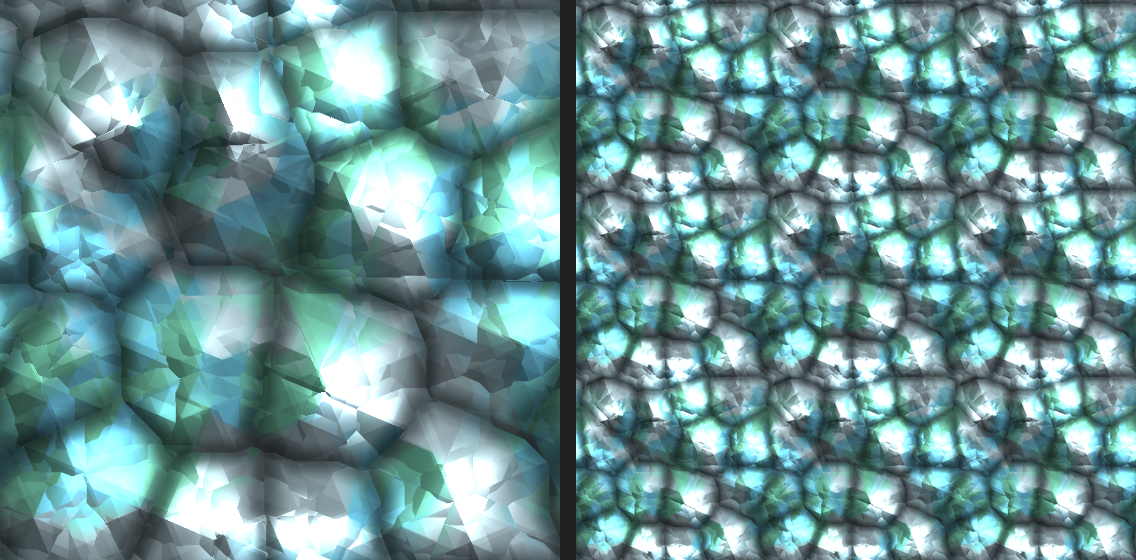
Left: one tile. Right: repeated 3 by 3.
Give the GLSL for this texture, as a WebGL 1 fragment shader.

```glsl
precision highp float;
// Tiling bed of translucent teal crystals with refracting facets and bright cores.
uniform vec2 u_resolution;

const vec3 GREEN = vec3(0.56, 0.97, 0.82);
const vec3 BLUE = vec3(0.51, 0.92, 1.06);
const vec3 MAUVE = vec3(0.82, 0.94, 0.98);
const float STONES = 4.0;
const float STONE_SEED = 3.0;

float hash(vec2 p, float seed) {
  return fract(sin(dot(p, vec2(127.1, 311.7)) + seed * 74.7) * 43758.5453);
}

// Value noise that wraps after a whole number of cells.
float wrapNoise(vec2 uv, float cells, float seed) {
  vec2 p = uv * cells;
  vec2 i = floor(p);
  vec2 f = fract(p);
  f = f * f * (3.0 - 2.0 * f);
  vec2 a = mod(i, cells);
  vec2 b = mod(i + 1.0, cells);
  float low = mix(hash(a, seed), hash(vec2(b.x, a.y), seed), f.x);
  float high = mix(hash(vec2(a.x, b.y), seed), hash(b, seed), f.x);
  return mix(low, high, f.y);
}

// Octagonal distance: straight and diagonal facets.
float octagon(vec2 d) {
  d = abs(d);
  return max(max(d.x, d.y), 0.7 * (d.x + d.y));
}

// Distances to the nearest and second nearest crystal centre, in cells.
vec2 crystals(vec2 uv, float cells, float seed) {
  vec2 p = uv * cells;
  vec2 base = floor(p);
  vec2 nearest = vec2(9.0);
  for (int y = -1; y <= 1; y++) {
    for (int x = -1; x <= 1; x++) {
      vec2 cell = base + vec2(float(x), float(y));
      vec2 id = mod(cell, cells);
      vec2 jitter = vec2(hash(id, seed), hash(id, seed + 1.7));
      float d = octagon(cell + 0.08 + 0.84 * jitter - p);
      nearest.y = min(nearest.y, max(nearest.x, d));
      nearest.x = min(nearest.x, d);
    }
  }
  return nearest;
}

// Facet tilt, differenced over a small step so that the creases stay smooth.
vec2 facetTilt(vec2 uv, float cells, float seed) {
  vec2 e = vec2(0.0012, 0.0);
  float dx = crystals(uv + e.xy, cells, seed).x - crystals(uv - e.xy, cells, seed).x;
  float dy = crystals(uv + e.yx, cells, seed).x - crystals(uv - e.yx, cells, seed).x;
  return vec2(dx, dy) / (2.0 * e.x * cells);
}

vec3 crystalTint(vec2 uv, vec2 tilt) {
  float cool = dot(tilt, vec2(0.6, -0.3)) + 1.4 * (wrapNoise(uv, 6.0, 21.0) - 0.5);
  vec3 tint = mix(GREEN, BLUE, smoothstep(-0.5, 0.5, cool));
  return mix(tint, MAUVE, smoothstep(0.4, 0.75, wrapNoise(uv, 7.0, 33.0)));
}

void main() {
  vec2 uv = gl_FragCoord.xy / u_resolution;

  // Each layer of facets bends the view of the next.
  vec2 large = facetTilt(uv, STONES, STONE_SEED);
  vec2 medium = facetTilt(uv + 0.025 * large, 6.0, 11.0);
  vec2 small = facetTilt(uv + 0.02 * medium, 11.0, 17.0);
  vec2 tilt = 0.5 * large + 0.5 * medium + 0.28 * small;
  vec2 bent = uv + 0.03 * medium + 0.014 * small;

  // Soft dark seams between the stones, white glow inside them.
  vec2 stone = crystals(uv, STONES, STONE_SEED);
  float body = smoothstep(0.0, 0.32, stone.y - stone.x);
  float core = crystals(bent, STONES, STONE_SEED).x;
  float sparkle = smoothstep(0.22, 0.8, wrapNoise(bent + 0.02 * large, 6.0, 45.0));
  float glow = 1.4 * sparkle * exp(-8.0 * core * core) * mix(0.4, 1.0, body);

  float facing = dot(tilt, vec2(0.6, 0.8));
  float light = (0.29 + 0.27 * body + glow) * (1.0 + 0.38 * facing);
  vec3 color = crystalTint(bent + 0.02 * large, tilt) * light;
  gl_FragColor = vec4(clamp(color, 0.0, 1.0), 1.0);
}
```
